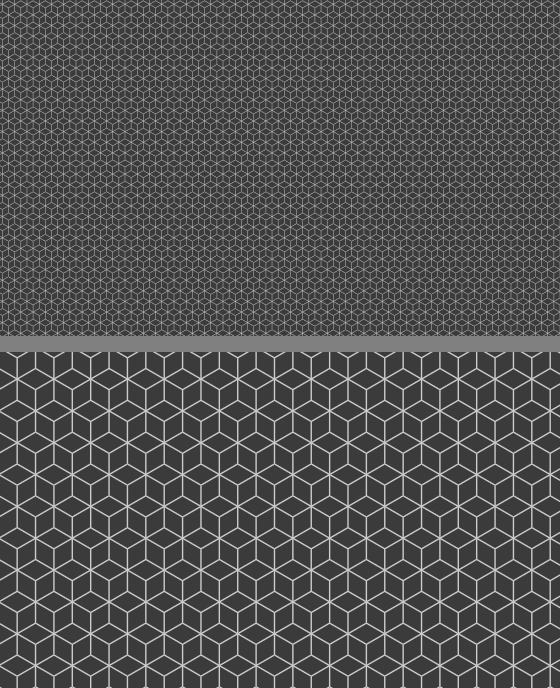
Top, the full canvas; bottom, a detail of the centre.
Write a Shadertoy shader that draws this pattern.

```glsl
// Thin pale tumbling-block (rhombille) line grid on flat charcoal.
#define CELLS_ACROSS 45.7
#define PHASE vec2(-0.15, 0.37)
#define LINE_WIDTH 0.038
#define GROUND_GREY 0.232
#define LINE_GREY 0.80

const float SQRT3 = 1.7320508;

// Offset from the nearest point of a triangular lattice with unit spacing
vec2 nearestStar(vec2 p) {
    vec2 period = vec2(1.0, SQRT3);
    vec2 even = mod(p + 0.5 * period, period) - 0.5 * period;
    vec2 odd = mod(p, period) - 0.5 * period;
    return dot(even, even) < dot(odd, odd) ? even : odd;
}

// Share of a pixel-wide window covered by a line at the given distance
float lineCoverage(float dist, float pixel) {
    float halfWidth = 0.5 * LINE_WIDTH;
    float upper = min(dist + 0.5 * pixel, halfWidth);
    float lower = max(dist - 0.5 * pixel, -halfWidth);
    return max(upper - lower, 0.0) / pixel;
}

// Three lines through each star: upright and 30 degrees to either side of level
float blockLines(vec2 p, float pixel) {
    vec2 star = nearestStar(p);
    float gap = 1.0;
    for (int i = 0; i < 3; i++) {
        float angle = radians(60.0 * float(i));
        vec2 normal = vec2(cos(angle), sin(angle));
        gap *= 1.0 - lineCoverage(abs(dot(star, normal)), pixel);
    }
    return 1.0 - gap;
}

void mainImage(out vec4 fragColor, in vec2 fragCoord) {
    float pixel = CELLS_ACROSS / iResolution.x;
    vec2 p = (fragCoord - 0.5 * iResolution.xy) * pixel - PHASE;
    float grey = mix(GROUND_GREY, LINE_GREY, blockLines(p, pixel));
    fragColor = vec4(vec3(grey), 1.0);
}
```
